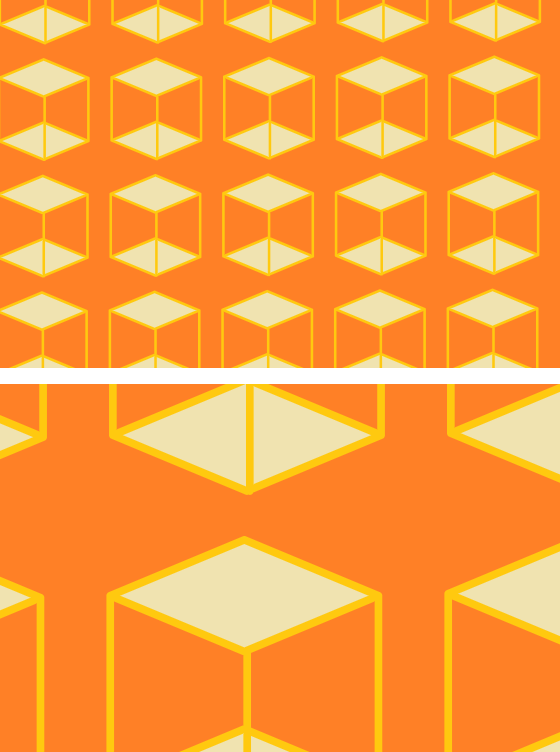
Top, the full canvas; bottom, a detail of the centre.
A WebGL 1 fragment shader for this pattern:

```glsl
precision highp float;
// Wireframe cubes with cream top and bottom faces on a slightly skewed grid over orange.

uniform vec2 u_resolution;

// Lengths are in view units, measured rightward and downward from the top left.
const vec2 VIEW = vec2(768.0, 502.0);
const vec2 GRID_ORIGIN = vec2(367.7, 306.6);  // center of the middle cube
const vec2 COLUMN_STEP = vec2(154.5, -0.9);
const vec2 ROW_STEP = vec2(-1.2, 159.0);
const float LAST_COLUMN = 2.0;                // columns right of the middle one

const vec2 FACE = vec2(61.3, 25.4);           // half diagonals of a face
const float HALF_HEIGHT = 43.0;               // cube center to face center
const float FRONT_SHIFT = 1.3;                // front edge sits right of center
const float LINE_WIDTH = 3.5;

const vec3 ORANGE = vec3(1.0, 0.5, 0.15);
const vec3 CREAM = vec3(0.94, 0.89, 0.69);
const vec3 YELLOW = vec3(1.0, 0.79, 0.06);

float segmentDistance(vec2 p, vec2 a, vec2 b) {
  vec2 ab = b - a;
  float t = clamp(dot(p - a, ab) / dot(ab, ab), 0.0, 1.0);
  return length(p - a - ab * t);
}

// Signed distance to a rhombus, negative inside.
float rhombusDistance(vec2 p) {
  vec2 q = abs(p);
  float side = sign(dot(q / FACE, vec2(1.0)) - 1.0);
  return side * segmentDistance(q, vec2(FACE.x, 0.0), vec2(0.0, FACE.y));
}

// Position relative to the center of the nearest cube in the skewed grid.
vec2 cubeLocal(vec2 p) {
  float area = COLUMN_STEP.x * ROW_STEP.y - COLUMN_STEP.y * ROW_STEP.x;
  vec2 cell = vec2(p.x * ROW_STEP.y - p.y * ROW_STEP.x,
                   p.y * COLUMN_STEP.x - p.x * COLUMN_STEP.y) / area;
  cell = floor(cell + 0.5);
  cell.x = min(cell.x, LAST_COLUMN);
  return p - cell.x * COLUMN_STEP - cell.y * ROW_STEP;
}

// Antialiased coverage of the region where d is negative.
float coverage(float d, float pixel) {
  return clamp(0.5 - d / pixel, 0.0, 1.0);
}

void main() {
  vec2 uv = gl_FragCoord.xy / u_resolution;
  vec2 p = cubeLocal(vec2(uv.x, 1.0 - uv.y) * VIEW - GRID_ORIGIN);
  float pixel = VIEW.x / u_resolution.x;

  // Top and bottom faces
  float top = rhombusDistance(p + vec2(0.0, HALF_HEIGHT));
  float bottom = rhombusDistance(p - vec2(0.0, HALF_HEIGHT));
  vec3 color = mix(ORANGE, CREAM, coverage(min(top, bottom), pixel));

  // Face outlines, mirrored side edges and the front edge
  float outline = min(abs(top), abs(bottom));
  float sides = segmentDistance(vec2(abs(p.x), p.y),
                                vec2(FACE.x, -HALF_HEIGHT), vec2(FACE.x, HALF_HEIGHT));
  float front = segmentDistance(p, vec2(FRONT_SHIFT, FACE.y - HALF_HEIGHT),
                                vec2(FRONT_SHIFT, FACE.y + HALF_HEIGHT));
  float edges = min(outline, min(sides, front)) - 0.5 * LINE_WIDTH;
  color = mix(color, YELLOW, coverage(edges, pixel));

  gl_FragColor = vec4(color, 1.0);
}
```
